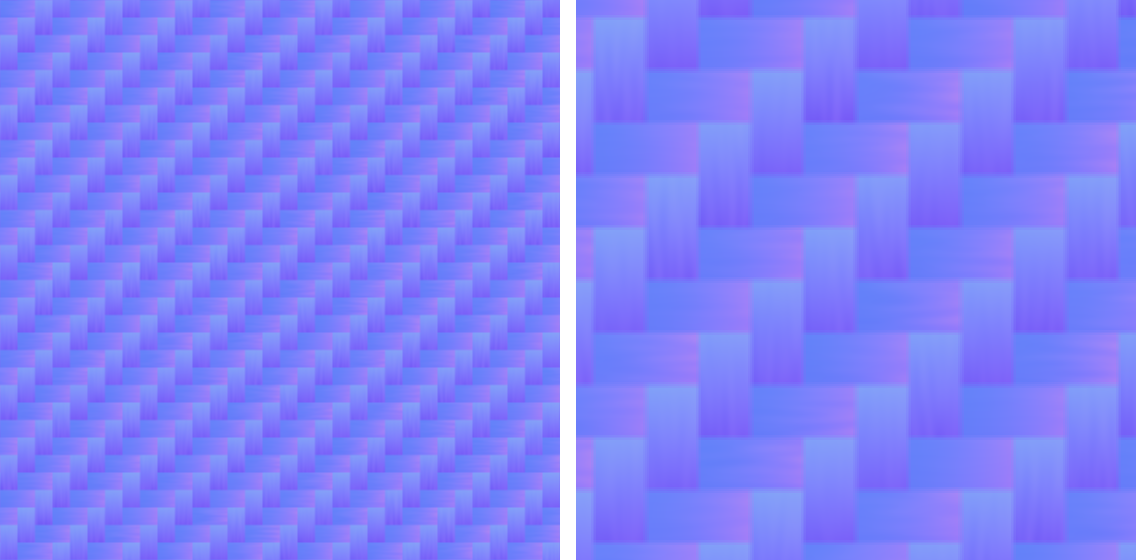
Left, the full canvas; right, a detail of the centre.
Reproduce this texture map procedurally as a Shadertoy shader.

```glsl
const float CELLS = 32.0;           // tow widths across the canvas
const float TWILL = 4.0;            // cells in one over-two, under-two repeat
const float TWILL_PHASE = 2.0;      // column where a warp float starts in the top row
const vec2  WARP_TOP = vec2(0.035, 0.25);    // slope at the top of a warp float
const vec2  WARP_BOTTOM = vec2(-0.045, -0.24); // slope at its bottom
const vec2  WEFT_TILT = vec2(-0.20, 0.25);   // slope at left and right of a weft float
const float WEFT_CURVE = 1.6;       // keeps the left slope longer along the weft
const float ROUNDING = 0.03;        // sideways slope across a tow
const float FIBRES = 7.0;           // fibre streaks across a tow
const float FIBRE_STRETCH = 0.7;    // streak frequency along a tow
const float FIBRE_DEPTH = 0.14;     // slope change from the fibres
const float TOW_VARIATION = 0.025;  // slope change from float to float
const float HEIGHT_SCALE = 0.975;   // strength of the upward component
const int   SAMPLES = 4;            // edge smoothing samples per axis
const float SOFTNESS = 0.004;       // edge smoothing width on the canvas

float hash(vec2 p) {
    vec3 q = fract(vec3(p.xyx) * 0.1031);
    q += dot(q, q.yzx + 33.33);
    return fract((q.x + q.y) * q.z);
}

vec2 gradient(vec2 lattice) {
    float angle = 6.2832 * hash(lattice);
    return vec2(cos(angle), sin(angle));
}

float gradientNoise(vec2 p) {
    vec2 i = floor(p), f = fract(p);
    vec2 w = f * f * f * (f * (f * 6.0 - 15.0) + 10.0);
    vec2 e = vec2(0.0, 1.0);
    float low  = mix(dot(gradient(i), f),
                     dot(gradient(i + e.yx), f - e.yx), w.x);
    float high = mix(dot(gradient(i + e.xy), f - e.xy),
                     dot(gradient(i + e.yy), f - e.yy), w.x);
    return mix(low, high, w.y);
}

// Surface normal of the twill; p is in cells, measured from the top left.
vec3 weaveNormal(vec2 p) {
    vec2 cell = floor(p), f = p - cell;
    float phase = mod(cell.x + cell.y - TWILL_PHASE, TWILL);
    bool isWarp = phase < 1.5;
    float stepAlong = isWarp ? phase : phase - 2.0;

    // Position along (0..1) and across (0..1) the visible float
    float along  = 0.5 * (stepAlong + (isWarp ? f.y : f.x));
    float across = isWarp ? f.x : f.y;
    vec2 floatId = cell - stepAlong * (isWarp ? vec2(0.0, 1.0) : vec2(1.0, 0.0));
    floatId += isWarp ? vec2(71.0, 13.0) : vec2(7.0, 157.0);

    // Fibres show most where the tow dives under its neighbour
    float seed = hash(floatId);
    vec2 fibrePos = vec2(along * 2.0 * FIBRE_STRETCH, across * FIBRES);
    float fibre = gradientNoise(fibrePos + floor(seed * 400.0) * vec2(3.0, 11.0));
    fibre *= FIBRE_DEPTH * mix(0.3, 1.0, along) * mix(0.4, 1.3, hash(floatId + 37.0));

    float variation = TOW_VARIATION * (2.0 * seed - 1.0);
    float side = ROUNDING * (2.0 * across - 1.0);
    vec2 tilt;
    if (isWarp) {
        tilt = mix(WARP_TOP, WARP_BOTTOM, along);
        tilt += vec2(side + 0.7 * fibre, 0.6 * fibre + variation);
    } else {
        tilt.x = mix(WEFT_TILT.x, WEFT_TILT.y, pow(along, WEFT_CURVE)) + fibre + variation;
        tilt.y = -side + 0.4 * fibre;
    }
    return vec3(tilt, HEIGHT_SCALE * sqrt(1.0 - dot(tilt, tilt)));
}

void mainImage(out vec4 fragColor, in vec2 fragCoord) {
    // Average a small grid of samples to soften the tow edges
    float width = max(SOFTNESS, 1.0 / iResolution.y);
    vec3 normal = vec3(0.0);
    for (int j = 0; j < SAMPLES; j++) {
        for (int i = 0; i < SAMPLES; i++) {
            vec2 offset = (vec2(i, j) + 0.5) / float(SAMPLES) - 0.5;
            vec2 uv = fragCoord / iResolution.y + width * offset;
            normal += weaveNormal(CELLS * vec2(uv.x, 1.0 - uv.y));
        }
    }
    normal /= float(SAMPLES * SAMPLES);

    // Encode the normal as a colour
    fragColor = vec4(0.5 + 0.5 * normal, 1.0);
}
```
